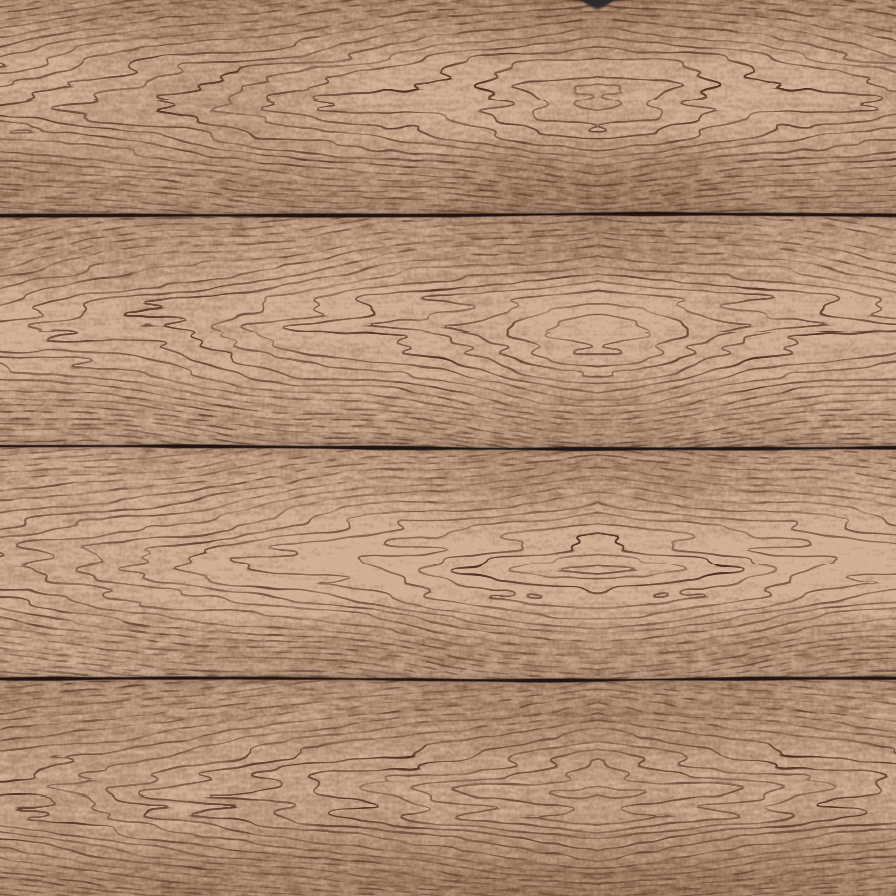
A WebGL 1 fragment shader for this texture:

```glsl
precision highp float;
uniform vec2 u_resolution;

float hash(vec2 p) {
  return fract(sin(dot(p, vec2(127.1, 311.7))) * 4375.85);
}

vec2 gradient(vec2 cell) {
  float angle = 6.2832 * hash(cell);
  return vec2(cos(angle), sin(angle));
}

// Gradient noise, roughly -0.6 to 0.6
float noise(vec2 p) {
  vec2 i = floor(p), f = fract(p);
  vec2 s = f * f * f * (f * (f * 6.0 - 15.0) + 10.0);
  float a = dot(gradient(i), f);
  float b = dot(gradient(i + vec2(1.0, 0.0)), f - vec2(1.0, 0.0));
  float c = dot(gradient(i + vec2(0.0, 1.0)), f - vec2(0.0, 1.0));
  float d = dot(gradient(i + 1.0), f - 1.0);
  return mix(mix(a, b, s.x), mix(c, d, s.x), s.y);
}

// Ring number: pointed arches around the plank axis, packed tightly at its edges.
// The warps vary slowly along the plank, so arches hook at the tip but stay open.
float rings(vec2 q, float row) {
  vec2 seed = vec2(row * 17.3, row * 9.1);
  float t = q.y + 0.018 * noise(vec2(q.x * 4.0, 0.5) + seed);
  float heart = exp(-t * t / 0.003);
  float f = q.x * 13.0 + 30.0 * sqrt(t * t + 0.00002);
  f += (t > 0.0 ? 590.0 : 430.0) * t * t;
  f += (0.6 + 1.1 * heart) * noise(q * vec2(4.5, 42.0) + seed);
  f += (0.15 + 0.65 * heart) * noise(q * vec2(9.0, 95.0) + seed + 5.0);
  f += 0.22 * noise(q * vec2(36.0, 60.0) + seed + 9.0);
  return f + 0.37 * row;
}

void main() {
  vec2 uv = gl_FragCoord.xy / u_resolution;
  float px = 1.0 / min(u_resolution.x, u_resolution.y);
  float down = 1.0 - uv.y;

  // Planks, with the grain mirrored about one vertical axis
  float bow = 0.004 * noise(vec2(uv.x * 2.5, floor(down * 3.86 + 0.57) * 3.7));
  float plank = (down + bow + 0.019) / 0.259;
  float row = floor(plank);
  float mirrored = abs(uv.x - 0.667);
  vec2 q = vec2(mirrored, (fract(plank) - 0.5) * 0.259);
  vec2 seed = vec2(row * 13.7, row * 5.3);
  float edge = smoothstep(0.025, 0.11, abs(q.y + 0.012 * noise(vec2(mirrored * 5.0, row))));

  // Broad tone: pale heart, darker edges, shade differing by plank
  float tone = 0.96 - 0.32 * edge + 0.13 * cos((row - 1.6) * 1.6);
  tone -= 0.18 * smoothstep(0.78, 1.0, down);
  tone += 0.3 * noise(q * vec2(3.5, 11.0) + seed);
  tone -= 0.2 * edge * exp(-mirrored * mirrored / 0.03);

  // Fine fibres and pores
  tone += 0.28 * noise(q * vec2(14.0, 110.0) + seed);
  tone += 0.4 * noise(q * vec2(70.0, 220.0) + seed);
  tone += 0.35 * noise(uv * 240.0);
  tone -= 0.3 * edge * smoothstep(0.05, 0.3, noise(q * vec2(42.0, 180.0) + seed + 7.0));
  vec3 color = mix(vec3(0.57, 0.43, 0.33), vec3(0.80, 0.66, 0.56), clamp(tone, -0.4, 1.12));

  // Ring lines of even width, from the slope of the ring field
  float f = rings(q, row);
  float e = 0.0005;
  vec2 slope = vec2(rings(q + vec2(e, 0.0), row) - f, rings(q + vec2(0.0, e), row) - f) / e;
  float dist = abs(fract(f) - 0.5) / max(length(slope), 1.0);
  float width = 0.0009 + 0.0008 * noise(q * vec2(30.0, 40.0) + seed);
  float line = 1.0 - smoothstep(width - 0.6 * px, width + 0.7 * px, dist);

  // Lines fade and break up into short dashes towards the plank edges
  float dashes = smoothstep(-0.25, 0.2, noise(q * vec2(45.0, 130.0) + seed));
  float strength = mix(0.9, 0.66 * dashes, edge);
  strength *= 0.7 + 0.3 * hash(vec2(floor(f), row));
  strength *= 0.85 + 0.6 * noise(q * vec2(16.0, 35.0) + seed + 3.0);
  color = mix(color, vec3(0.32, 0.19, 0.13), line * clamp(strength, 0.0, 1.0));

  // Seams with a soft shadow and an uneven thickness
  float seam = (0.5 - abs(fract(plank) - 0.5)) * 0.259;
  float gap = 0.0016 + 0.0016 * noise(vec2(uv.x * 9.0, floor(plank + 0.5) * 4.3));
  color *= 1.0 - 0.2 * exp(-seam / 0.004);
  color = mix(vec3(0.12, 0.08, 0.07), color, smoothstep(gap - px, gap + px, seam));

  // Dark knot cut off by the top edge
  float knot = down + 0.45 * mirrored - 0.010 + 0.003 * noise(q * 90.0);
  color = mix(vec3(0.19, 0.16, 0.18), color, smoothstep(-0.002, 0.002 + px, knot));

  gl_FragColor = vec4(color, 1.0);
}
```
